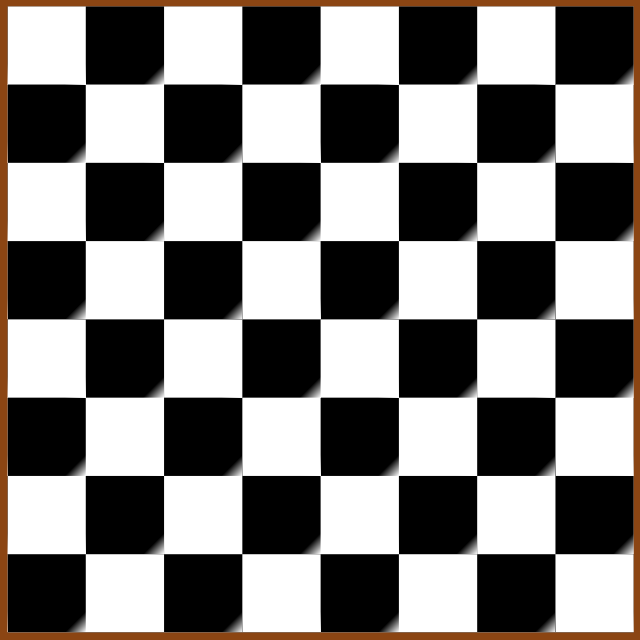
Write a Shadertoy shader that draws this pattern.

```glsl
const float CELLS = 8.0;                       // squares per side
const vec2 BOARD_ORIGIN = vec2(0.01172);       // lower left corner of the board
const float BOARD_SIZE = 0.9785;
const float GLINT_LEG = 0.27;                  // leg of the corner glint, in cells
const vec3 LIGHT = vec3(1.0);
const vec3 DARK = vec3(0.0);
const vec3 FRAME = vec3(0.545, 0.271, 0.075);

// Square wave of period two cells, +1 in the first, with edges one pixel wide
vec2 squareWave(vec2 p, vec2 pixel) {
    vec2 edgeDist = 2.0 * (abs(fract(p * 0.5 - 0.25) - 0.5) - 0.25);
    return clamp(edgeDist / (0.5 * pixel), -1.0, 1.0);
}

// Linear diagonal ramp, rising to 1 at the lower right corner of the cell
float cornerGlint(vec2 cell) {
    float legDist = (1.0 - cell.x) + cell.y;
    return clamp(1.0 - legDist / GLINT_LEG, 0.0, 1.0);
}

// Coverage of the board's square area
float boardMask(vec2 p, vec2 pixel) {
    vec2 inside = clamp(min(p, CELLS - p) / pixel + 0.5, 0.0, 1.0);
    return inside.x * inside.y;
}

void mainImage(out vec4 fragColor, in vec2 fragCoord) {
    vec2 uv = fragCoord / iResolution.xy;
    float scale = CELLS / BOARD_SIZE;
    vec2 p = (uv - BOARD_ORIGIN) * scale;
    vec2 pixel = scale / iResolution.xy;

    // Checker: the lower left square is dark
    vec2 wave = squareWave(p, pixel);
    float darkMask = 0.5 + 0.5 * wave.x * wave.y;

    // Dark squares carry the glint
    vec3 darkSquare = mix(DARK, LIGHT, cornerGlint(fract(p)));
    vec3 board = mix(LIGHT, darkSquare, darkMask);

    // Frame around the board
    fragColor = vec4(mix(FRAME, board, boardMask(p, pixel)), 1.0);
}
```
